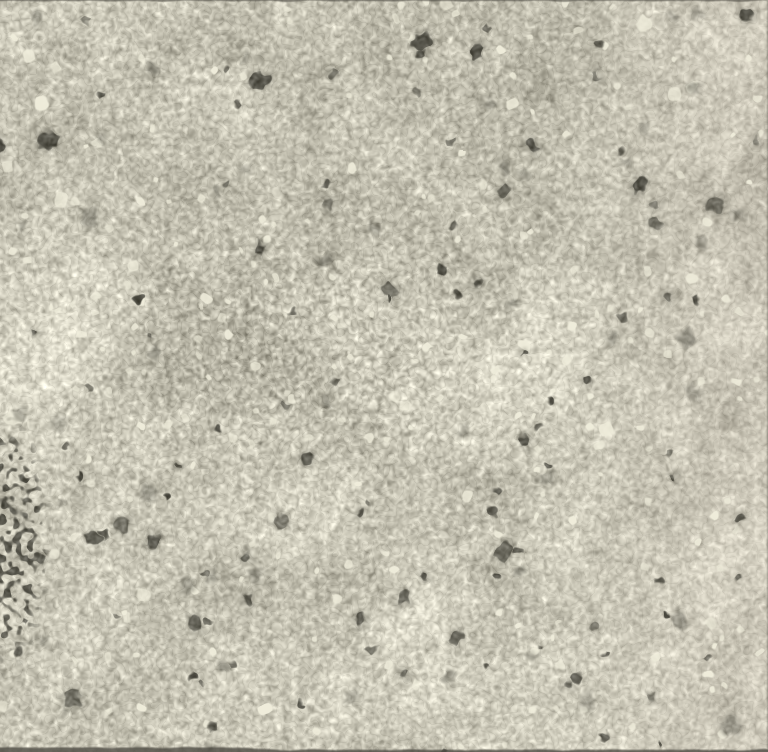
Reproduce this texture procedurally as a Shadertoy shader.

```glsl
// Pale grey-green stone slab: lightly warped gradient noise makes the grain,
// jittered cells scatter cream chips and dark mineral flecks over it,
// and soft stains, a pitted left side and worn rims finish the surface.

vec2 hash22(vec2 p) {
    vec3 q = fract(p.xyx * vec3(0.1031, 0.1030, 0.0973));
    q += dot(q, q.yzx + 33.33);
    return fract((q.xx + q.yz) * q.zy);
}

float corner(vec2 cell, vec2 offset, vec2 f) {
    return dot(hash22(cell + offset) * 2.0 - 1.0, f - offset);
}

// Gradient noise, roughly -0.6 to 0.6
float noise(vec2 p) {
    vec2 cell = floor(p), f = fract(p);
    vec2 u = f * f * f * (f * (f * 6.0 - 15.0) + 10.0);
    float low = mix(corner(cell, vec2(0, 0), f), corner(cell, vec2(1, 0), f), u.x);
    float high = mix(corner(cell, vec2(0, 1), f), corner(cell, vec2(1, 1), f), u.x);
    return mix(low, high, u.y);
}

float fbm(vec2 p) {
    float sum = 0.0, gain = 1.0;
    for (int i = 0; i < 4; i++) {
        sum += gain * noise(p);
        p = mat2(1.6, 1.2, -1.2, 1.6) * p + 7.3;
        gain *= 0.92;
    }
    return sum;
}

// Coverage of angular chips, one candidate per cell
float flecks(vec2 p, float density, float share, vec2 radii, float blur, float seed) {
    vec2 home = floor(p * density);
    float cover = 0.0;
    for (int y = -1; y <= 1; y++)
    for (int x = -1; x <= 1; x++) {
        vec2 cell = home + vec2(x, y);
        vec2 place = hash22(cell + seed);
        vec2 kind = hash22(cell + seed + 41.7);
        vec2 form = hash22(cell + seed + 83.1);
        float angle = form.x * 6.2832;
        float c = cos(angle), s = sin(angle);
        vec2 d = mat2(c, s, -s, c) * (p - (cell + place) / density);
        d.y *= 1.0 + 0.6 * form.y;
        float radius = mix(radii.x, radii.y, kind.y * kind.y);
        float box = max(abs(d.x), abs(d.y));
        float edge = mix(length(d), box, 0.4) - radius;
        float chip = smoothstep(blur, -blur, edge) * mix(0.6, 1.0, place.x);
        cover = max(cover, chip * step(kind.x, share));
    }
    return cover;
}

// Soft elliptical stain
float stain(vec2 p, vec2 centre, vec2 size) {
    vec2 d = (p - centre) / size;
    return exp(-dot(d, d));
}

void mainImage(out vec4 fragColor, in vec2 fragCoord) {
    vec2 uv = fragCoord / iResolution.xy;
    vec2 p = fragCoord / iResolution.y;

    // Grain with thin darker seams
    vec2 warp = vec2(noise(p * 90.0), noise(p * 90.0 + 19.0));
    vec2 q = p + warp * 0.003;
    vec2 turned = mat2(0.8, 0.6, -0.6, 0.8) * q;
    float grain = noise(q * 96.0) + 0.9 * noise(turned * 175.0 + 5.0);
    float seam = smoothstep(0.10, 0.0, abs(noise(turned * 95.0 + 31.0)));
    float contrast = mix(1.0, 0.75, smoothstep(0.6, 1.0, uv.x));
    contrast += 0.25 * stain(p, vec2(0.40, 0.53), vec2(0.25, 0.15));
    float tone = contrast * (0.205 * grain - 0.045 * seam) + 0.016;

    // Broad mottling and stains
    tone += 0.088 * fbm(p * 5.0 + 2.0);
    tone -= 0.06 * stain(p, vec2(0.28, 0.51), vec2(0.14, 0.10));
    tone -= 0.09 * stain(p, vec2(0.35, 0.22), vec2(0.07, 0.03));
    tone -= 0.045 * stain(p, vec2(0.62, 0.85), vec2(0.27, 0.16));
    tone -= 0.03 * stain(p, vec2(0.08, 0.85), vec2(0.15, 0.12));
    tone += 0.045 * stain(p, vec2(0.05, 0.52), vec2(0.12, 0.10));
    tone += 0.025 * smoothstep(0.55, 0.0, uv.y) * smoothstep(0.3, 0.9, uv.x);
    vec3 stone = vec3(0.780, 0.768, 0.706) + tone * vec3(1.0, 1.0, 0.98);
    stone += vec3(0.006, 0.0, 0.003) * smoothstep(0.7, 1.0, uv.x);

    // Cream chips, denser across the middle band
    vec3 cream = vec3(0.94, 0.93, 0.86);
    vec2 ragged = p + warp * 0.004;
    float band = 0.08 + 0.12 * stain(p, vec2(0.45, 0.5), vec2(0.45, 0.2));
    float light = flecks(ragged, 42.0, band, vec2(0.0038, 0.0070), 0.0016, 3.0);
    light = max(light, flecks(ragged, 17.0, 0.12, vec2(0.006, 0.013), 0.0016, 17.0));
    stone = mix(stone, cream, light);

    // Dark mineral flecks, and fainter blurred ones lying deeper
    vec3 mineral = vec3(0.28, 0.275, 0.24) + 0.16 * grain;
    vec2 torn = p + warp * 0.009;
    float dark = flecks(torn, 14.0, 0.22, vec2(0.005, 0.014), 0.0025, 57.0);
    dark = max(dark, flecks(torn, 27.0, 0.08, vec2(0.004, 0.007), 0.002, 71.0));
    float halo = flecks(torn, 14.0, 0.22, vec2(0.005, 0.014), 0.010, 57.0);
    float deep = flecks(torn, 13.0, 0.30, vec2(0.006, 0.014), 0.006, 29.0);
    stone = mix(stone, mineral, max(dark * 0.92, max(halo * 0.5, deep * 0.45)));

    // Pitting along the lower left side
    float zone = smoothstep(0.09, 0.0, p.x) * stain(p, vec2(0.0, 0.28), vec2(0.2, 0.12));
    float pits = smoothstep(0.04, 0.28, noise(turned * 95.0 + 9.0) + 0.2 * zone - 0.07);
    stone = mix(stone, mineral, pits * smoothstep(0.03, 0.4, zone) * 0.85);

    // Worn rims
    float wobble = 0.0025 * noise(vec2(p.x * 30.0, 4.0));
    float bottom = mix(0.006, 0.003, smoothstep(0.30, 0.37, uv.x)) + wobble;
    float rim = 0.8 * smoothstep(bottom + 0.002, bottom - 0.002, uv.y);
    rim = max(rim, 0.6 * smoothstep(0.003, 0.0, 1.0 - uv.y + wobble));
    rim = max(rim, 0.35 * smoothstep(0.003, 0.0, 1.0 - uv.x));
    stone = mix(stone, vec3(0.30, 0.29, 0.26), rim);

    fragColor = vec4(clamp(stone, 0.0, 1.0), 1.0);
}
```
